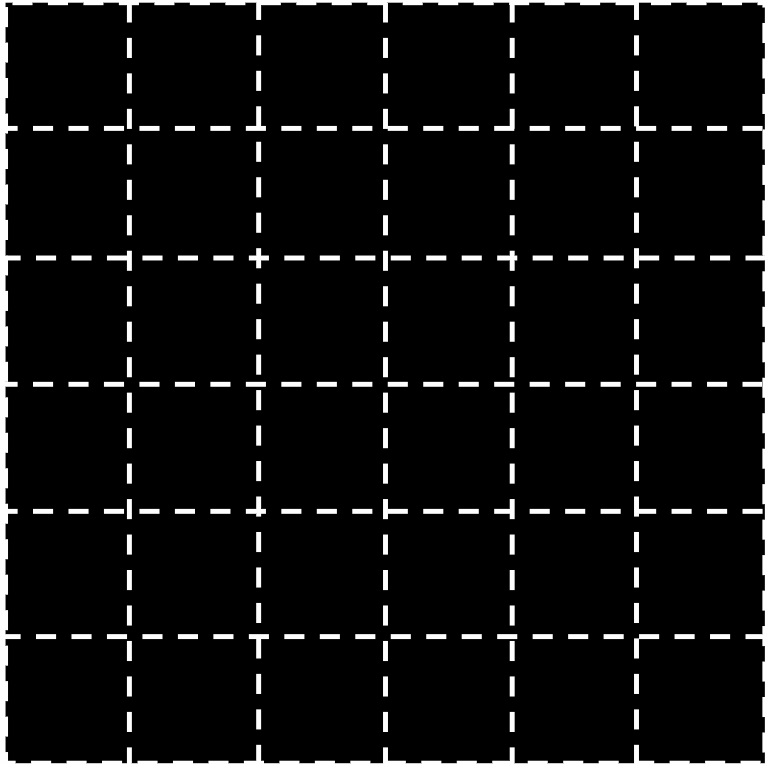
Give the GLSL for this pattern, as a Shadertoy shader.

```glsl
// A black field cut into six by six squares by dashed white lines, on a thin white margin.
// Each line is a row of repeated box distances with its own small shift and dash phase;
// the outermost lines straddle the field edge, so their gaps leave small black tabs.

const float UNITS = 512.0;                      // design units across the canvas width
const int LINES = 7;                            // lines per direction, borders included
const vec2 FIELD_MIN = vec2(3.7, 1.8);          // left and top edge of the field
const vec2 FIELD_MAX = vec2(509.9, 508.8);      // right and bottom edge of the field
const float LINE_WIDTH = 3.3;
const float DASH_PERIOD = 23.65;
const float DASH_LENGTH = 13.4;
const vec3 INK = vec3(0.0);
const vec3 CHALK = vec3(0.995);

// Uneven spacing: offset of each line from the regular grid
const float COLUMN_SHIFT[LINES] = float[](0.0, -1.8, 0.0, 0.2, 0.3, -1.2, 0.0);
const float ROW_SHIFT[LINES] = float[](0.0, -0.7, 1.2, 0.9, 1.1, 0.1, 0.0);

// Where the first dash of each line starts
const float COLUMN_PHASE[LINES] = float[](4.7, 1.6, -0.1, 1.6, 1.6, -0.1, 15.3);
const float ROW_PHASE[LINES] = float[](8.3, 22.0, 24.0, 22.0, 22.0, 24.0, 20.7);

// Share of a pixel covered by a shape at signed distance d
float coverage(float d, float pixel) {
    return clamp(0.5 - d / pixel, 0.0, 1.0);
}

// Dashed line: "across" is the offset from its axis, "along" the position on it
float dashedLine(float across, float along, float phase, float pixel) {
    float fromDashCentre = mod(along - phase - 0.5 * DASH_LENGTH + 0.5 * DASH_PERIOD, DASH_PERIOD)
                         - 0.5 * DASH_PERIOD;
    return coverage(abs(across) - 0.5 * LINE_WIDTH, pixel)
         * coverage(abs(fromDashCentre) - 0.5 * DASH_LENGTH, pixel);
}

void mainImage(out vec4 fragColor, in vec2 fragCoord) {
    // Design units measured from the top left corner
    float pixel = UNITS / iResolution.x;
    vec2 p = vec2(fragCoord.x, iResolution.y - fragCoord.y) * pixel;

    // White margin around the field
    vec2 outside = max(FIELD_MIN - p, p - FIELD_MAX);
    float white = 1.0 - coverage(outside.x, pixel) * coverage(outside.y, pixel);

    // Dashed columns and rows
    for (int i = 0; i < LINES; i++) {
        vec2 axis = mix(FIELD_MIN, FIELD_MAX, float(i) / float(LINES - 1))
                  + vec2(COLUMN_SHIFT[i], ROW_SHIFT[i]);
        white = max(white, dashedLine(p.x - axis.x, p.y, COLUMN_PHASE[i], pixel));
        white = max(white, dashedLine(p.y - axis.y, p.x, ROW_PHASE[i], pixel));
    }

    fragColor = vec4(mix(INK, CHALK, white), 1.0);
}
```
